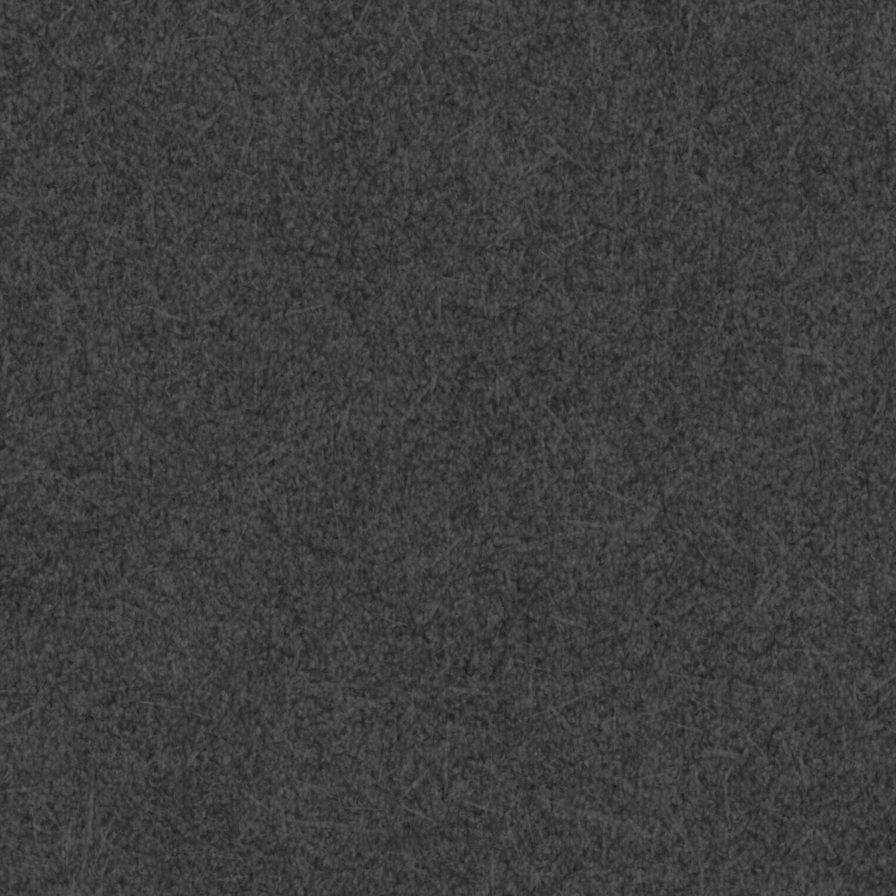
Reproduce this texture procedurally as a Shadertoy shader.

```glsl
// Draws a dark grey pressed chip board: overlapping wood flakes, strands and faint seams.
#define BASE_TONE 0.257
#define FLAKE_CONTRAST 0.085
#define FLAKE_OPACITY 0.62
#define FLAKE_LAYERS 14
#define COARSEST_CELLS 14.0
#define LAYER_GROWTH 1.2
#define GRAIN_FREQUENCY 1000.0
#define GRAIN_CONTRAST 0.017
#define SPECK_CONTRAST 0.10
#define EDGE_SOFTNESS 0.0014
#define SEAM_SPACING 0.215
#define SEAM_CONTRAST 0.028

vec3 hash3(vec2 p) {
    vec3 q = fract(p.xyx * vec3(0.1031, 0.1030, 0.0973));
    q += dot(q, q.yxz + 33.33);
    return fract((q.xxy + q.yzz) * q.zyx);
}

// Distance to the nearest random point, used for fine specks
float cellular(vec2 p) {
    vec2 cell = floor(p);
    float nearest = 2.0;
    for (int j = -1; j <= 1; j++)
    for (int i = -1; i <= 1; i++) {
        vec2 c = cell + vec2(i, j);
        nearest = min(nearest, length(c + hash3(c + 71.0).xy - p));
    }
    return nearest;
}

// Paints one layer of tapered flakes, mostly upright, over the given tone
float paintFlakes(float tone, vec2 uv, float cells, vec2 slimness, float opacity, float seed) {
    vec2 p = uv * cells;
    vec2 cell = floor(p);
    for (int j = -1; j <= 1; j++)
    for (int i = -1; i <= 1; i++) {
        vec2 c = cell + vec2(i, j);
        vec3 place = hash3(c + seed);
        vec3 look = hash3(c + seed + 137.0);

        // Local frame: y runs along the flake
        float lean = place.z * 2.0 - 1.0;
        float angle = 1.57 * lean * sqrt(abs(lean));
        float co = cos(angle), si = sin(angle);
        vec2 q = mat2(co, -si, si, co) * (p - c - place.xy) / cells;

        float halfLength = mix(0.5, 0.95, look.x) / cells;
        float halfWidth = halfLength * mix(slimness.x, slimness.y, look.y);
        float along = q.y / halfLength;
        float ragged = sin(along * 5.0 + look.z * 40.0) + 0.5 * sin(along * 13.0 + look.x * 30.0);
        float edge = abs(q.x + 0.2 * halfWidth * ragged) - halfWidth * (1.0 - along * along);

        // Fibres inside the flake and a thin shadow around it
        float grain = sin(q.x * GRAIN_FREQUENCY + 2.0 * ragged)
                    + 0.6 * sin(q.x * GRAIN_FREQUENCY * 0.43 + along * 4.0);
        float flake = BASE_TONE + FLAKE_CONTRAST * (2.0 * look.z - 1.0) + GRAIN_CONTRAST * grain;
        float shadow = 1.0 - smoothstep(0.0, 2.5 * EDGE_SOFTNESS, edge);
        float cover = 1.0 - smoothstep(-EDGE_SOFTNESS, EDGE_SOFTNESS, edge);
        tone -= 0.012 * opacity * shadow * (1.0 - cover);
        tone = mix(tone, flake, cover * opacity);
    }
    return tone;
}

// Broken pale lines where the pressed sheets meet
float seamLight(vec2 uv) {
    float x = (uv.x - 0.07) / SEAM_SPACING;
    float line = floor(x + 0.5);
    float offset = abs(x - line) * SEAM_SPACING;
    float broken = smoothstep(0.1, 0.9, sin(uv.y * 8.0 + line * 2.6) + 0.4 * sin(uv.y * 43.0 + line));
    return broken * (1.0 - smoothstep(0.0005, 0.0025, offset));
}

void mainImage(out vec4 fragColor, in vec2 fragCoord) {
    vec2 uv = fragCoord / iResolution.y;

    // Flakes from coarse to fine
    float tone = BASE_TONE;
    float cells = COARSEST_CELLS;
    for (int layer = 0; layer < FLAKE_LAYERS; layer++) {
        tone = paintFlakes(tone, uv, cells, vec2(0.14, 0.5), FLAKE_OPACITY, 19.0 * float(layer) + 5.0);
        cells *= LAYER_GROWTH;
    }

    // Long thin strands on top
    tone = paintFlakes(tone, uv, 11.0, vec2(0.02, 0.06), 0.45, 411.0);
    tone = paintFlakes(tone, uv, 34.0, vec2(0.05, 0.12), 0.65, 523.0);

    // Specks, broad cloudiness and seams
    tone += SPECK_CONTRAST * (0.43 - cellular(uv * vec2(190.0, 130.0)));
    tone += 0.006 * sin(uv.x * 17.0 + 2.0 * sin(uv.y * 7.0)) * sin(uv.y * 11.0 + 1.5 * sin(uv.x * 9.0));
    tone += SEAM_CONTRAST * seamLight(uv);

    fragColor = vec4(vec3(clamp(tone, 0.0, 1.0)), 1.0);
}
```
